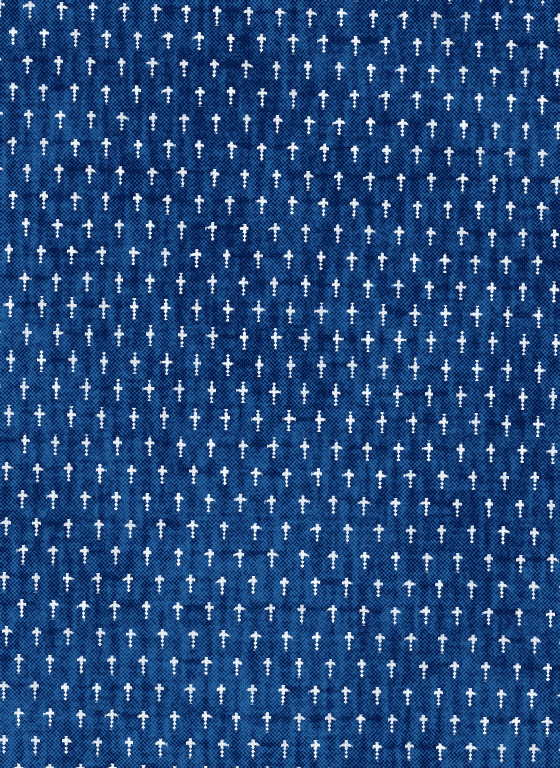
Write a WebGL 2 fragment shader that draws this pattern.

```glsl
#version 300 es
precision highp float;
// Indigo woven cloth with staggered rows of small white dotted T and cross marks.

uniform vec2 u_resolution;
out vec4 fragColor;

const vec3 DARK  = vec3(0.02, 0.10, 0.285);
const vec3 MID   = vec3(0.07, 0.24, 0.47);
const vec3 LIGHT = vec3(0.145, 0.38, 0.61);
const vec3 WHITE = vec3(0.95, 0.97, 0.98);

const vec2  REPEATS = vec2(18.0, 28.2);    // marks across, rows down
const vec2  START = vec2(0.965, 0.165);    // first mark, in cells from top left
const float CELL_ASPECT = 1.147;           // cell width over height
const float SKEW = 0.36;                   // leftward drift of columns, in cells
const vec2  ROW_SAG = vec2(0.52, 0.32);    // row slope at top and bottom, in cells
const vec2  THREADS = vec2(142.0, 190.0);  // weave periods across and down
const float CELL_TOP = 0.42;               // part of a cell above the bar
const float STEM_HALF = 0.062;             // sizes below are in row heights
const float BAR_HALF = 0.058;
const float DOT_PITCH = 0.145;
const float CROSS_ROW = 13.0;              // where marks turn from T to cross
const float CROSS_SPREAD = 4.0;
const float TAU = 6.28318;

float hash(vec2 p) {
  vec3 q = fract(vec3(p.xyx) * 0.1031);
  q += dot(q, q.yzx + 33.33);
  return fract((q.x + q.y) * q.z);
}

float noise(vec2 p) {
  vec2 i = floor(p), f = fract(p);
  f = f * f * (3.0 - 2.0 * f);
  return mix(mix(hash(i), hash(i + vec2(1, 0)), f.x),
             mix(hash(i + vec2(0, 1)), hash(i + vec2(1, 1)), f.x), f.y);
}

float boxDistance(vec2 p, vec2 halfSize) {
  vec2 d = abs(p) - halfSize;
  return length(max(d, 0.0)) + min(max(d.x, d.y), 0.0);
}

// Distance to one mark; p.y points down and the bar lies at the origin.
float markDistance(vec2 p, vec2 id, float crossness) {
  float top = -0.13 - 0.21 * crossness - 0.06 * hash(id + 7.0);
  float bottom = 0.53 - 0.08 * crossness + 0.04 * hash(id + 19.0);

  // Stem: solid at the bar, beaded away from it.
  float bead = 0.5 - 0.5 * cos(TAU * p.y / DOT_PITCH);
  float beaded = smoothstep(0.06, 0.17, abs(p.y));
  float stem = boxDistance(p - vec2(0.0, 0.5 * (top + bottom)),
                           vec2(STEM_HALF, 0.5 * (bottom - top)));
  stem += 0.05 * bead * beaded;

  // Bar: arms of uneven length, drooping at the ends of a T.
  float leftArm = 0.14 + 0.12 * hash(id + 31.0);
  float rightArm = 0.13 + 0.12 * hash(id + 47.0);
  float droop = mix(1.1, 0.1, crossness) * p.x * p.x;
  float bar = boxDistance(p - vec2(0.5 * (rightArm - leftArm), droop),
                          vec2(0.5 * (leftArm + rightArm), BAR_HALF));
  bar += 0.03 * (0.5 - 0.5 * cos(TAU * p.x / 0.13)) * smoothstep(0.05, 0.14, abs(p.x));

  // Thick knot beside the crossing.
  float side = 0.07 * (hash(id + 53.0) - 0.5);
  float knot = boxDistance(p - vec2(side, 0.01), vec2(0.085, 0.06));
  return min(min(stem, bar), knot);
}

void main() {
  vec2 uv = gl_FragCoord.xy / u_resolution;
  float down = 1.0 - uv.y;

  // Skewed, staggered lattice with a slight shift per row.
  float rowPos = down * REPEATS.y - START.y - uv.x * mix(ROW_SAG.x, ROW_SAG.y, down);
  float row = floor(rowPos + CELL_TOP);
  float colPos = uv.x * REPEATS.x + SKEW * down - START.x;
  float shift = 0.5 * mod(row, 2.0) + 0.10 * (hash(vec2(row, 3.0)) - 0.5);
  float col = floor(colPos - shift + 0.5);
  vec2 id = vec2(col, row) + 40.0;
  vec2 local = vec2((colPos - shift - col) * CELL_ASPECT, rowPos - row);
  local += 0.05 * (vec2(hash(id), hash(id + 11.0)) - 0.5);

  // Plain weave with uneven warp and weft threads.
  vec2 thread = uv * THREADS;
  float weave = sin(TAU * thread.x) * sin(TAU * thread.y);
  float warp = noise(thread * vec2(0.9, 0.16)) - 0.5;
  float weft = noise(thread * vec2(0.12, 1.2) + 60.0) - 0.5;
  float grain = noise(thread * 2.0 + 17.0) - 0.5;
  float patches = noise(uv * vec2(9.0, 12.0) + 5.0) - 0.5;
  float clouds = noise(uv * vec2(2.5, 3.5) + 23.0) - 0.5;
  float tone = 0.50 + 0.56 * weave + 0.5 * warp + 0.30 * weft + 0.60 * grain;
  tone += 0.20 * patches + 0.22 * clouds + 0.16 * (down - 0.5);

  // Darker bands along mark columns and broken dark dashes along the bars.
  tone -= 0.13 * cos(2.0 * TAU * colPos);
  float dash = smoothstep(0.45, 0.7, noise(vec2(colPos * 0.9, row * 5.0) + 80.0));
  tone -= 0.40 * dash * exp(-pow(local.y / 0.11, 2.0));
  tone = clamp(tone, 0.0, 1.0);
  vec3 color = mix(DARK, MID, min(2.0 * tone, 1.0));
  color = mix(color, LIGHT, max(2.0 * tone - 1.0, 0.0));

  // White marks, worn a little by the weave.
  float soft = 0.5 * REPEATS.y / u_resolution.y + 0.012;
  float crossness = exp(-pow((row - CROSS_ROW) / CROSS_SPREAD, 2.0));
  float dist = markDistance(local, id, crossness);
  float ink = 1.0 - smoothstep(-soft, soft, dist + 0.04 * grain);
  ink *= 1.0 + 0.08 * weave - 0.12 * hash(id + 71.0);
  fragColor = vec4(mix(color, WHITE, clamp(ink, 0.0, 1.0)), 1.0);
}
```
